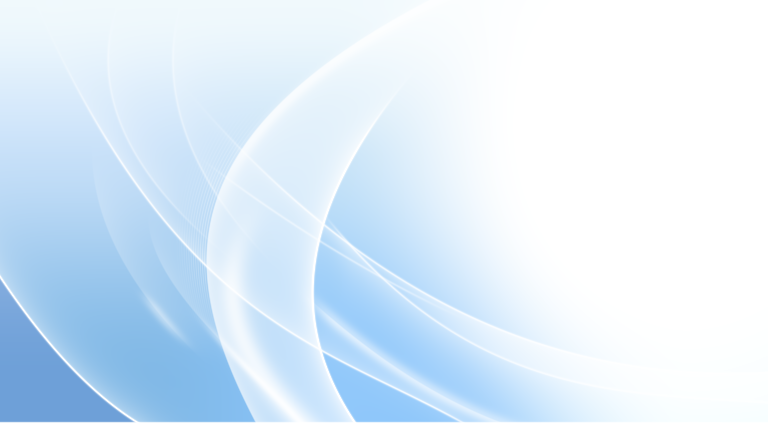
Write a WebGL 1 fragment shader that draws this background.

```glsl
precision highp float;
// Pale blue backdrop with sweeping translucent arcs, fine strands and a white glow.

uniform vec2 u_resolution;

const vec3 TOP_TINT = vec3(0.94, 0.975, 0.99);
const vec3 LEFT_TINT = vec3(0.80, 0.89, 0.98);
const vec3 LEFT_DEEP = vec3(0.50, 0.72, 0.90);
const vec3 MIDDLE_TINT = vec3(0.80, 0.90, 0.97);
const vec3 MIDDLE_DEEP = vec3(0.54, 0.77, 0.98);
const vec3 CORNER_SHADE = vec3(0.86, 0.87, 0.94);
const vec3 COOL_WHITE = vec3(0.93, 0.99, 1.0);
const vec2 GLOW_CENTER = vec2(1.58, 0.69);
const float GLOW_INNER = 0.36;
const float GLOW_OUTER = 0.86;
const float BOTTOM_MARGIN = 0.023;
const float LINE_WIDTH = 0.0028;
const float STRAND_GAP = 0.0065;
const int STRANDS = 14;

float pixel;

// Approximate signed distance above a cubic through origin o.
// k holds the slope, the bend and the cubic term.
float curve(vec2 p, vec2 o, vec3 k) {
  float d = p.x - o.x;
  float height = o.y + d * (k.x + d * (k.y + d * k.z));
  float slope = k.x + d * (2.0 * k.y + 3.0 * d * k.z);
  return (p.y - height) / sqrt(1.0 + slope * slope);
}

// Smooth one-sided mask.
float side(float s) {
  return smoothstep(-pixel, pixel, s);
}

// Light that starts at an edge and fades on its positive side.
float veil(float s, float width) {
  return side(s) * exp(-max(s, 0.0) / width);
}

// Soft line centred on a curve.
float line(float s, float width) {
  float w = max(width, 0.7 * pixel);
  return width / w * exp(-s * s / (w * w));
}

// Fades in over a to b and out over c to d.
float span(float x, float a, float b, float c, float d) {
  return smoothstep(a, b, x) * (1.0 - smoothstep(c, d, x));
}

void lighten(inout vec3 color, float amount) {
  color = mix(color, vec3(1.0), clamp(amount, 0.0, 1.0));
}

vec3 backdrop(vec2 p) {
  float middle = smoothstep(0.3, 0.8, p.x);
  vec3 tint = mix(LEFT_TINT, MIDDLE_TINT, middle);
  vec3 deep = mix(LEFT_DEEP, MIDDLE_DEEP, middle);
  vec3 color = mix(deep, tint, smoothstep(0.1, 0.75, p.y));
  color = mix(color, TOP_TINT, smoothstep(0.62, 1.0, p.y));
  color = mix(color, COOL_WHITE, smoothstep(1.05, 1.6, p.x));
  float reach = length((p - GLOW_CENTER) * vec2(1.0, 0.9));
  lighten(color, 1.0 - smoothstep(GLOW_INNER, GLOW_OUTER, reach));
  return color;
}

void main() {
  vec2 p = gl_FragCoord.xy / u_resolution.y;
  p.x += 0.5 * (16.0 / 9.0 - u_resolution.x / u_resolution.y);
  pixel = 1.0 / u_resolution.y;
  vec2 q = p.yx;
  vec3 color = backdrop(p);

  // Dark lower-left corner with a bright rim
  float corner = curve(p, vec2(0.0, 0.359), vec3(-1.5, 1.38, 0.0));
  float cornerReach = 1.0 - smoothstep(0.3, 0.5, p.x);
  color *= mix(vec3(1.0), CORNER_SHADE, side(-corner) * cornerReach);
  lighten(color, cornerReach * (0.4 * veil(corner, 0.035) + 0.85 * line(corner, LINE_WIDTH)));

  // Faint upright arcs on the left
  float arcA = curve(q, vec2(0.861, 0.25), vec3(0.0, 1.34, 0.0));
  float arcB = curve(q, vec2(0.861, 0.40), vec3(0.0, 1.04, 0.0));
  float arcC = curve(q, vec2(0.653, 0.213), vec3(0.0, 1.08, 0.0));
  float arcD = curve(q, vec2(0.502, 0.343), vec3(0.0, 2.68, 2.4));
  float upper = span(p.y, 0.36, 0.6, 0.85, 1.0);
  lighten(color, upper * (0.22 * veil(arcA, 0.08) + 0.3 * line(arcA, LINE_WIDTH)));
  lighten(color, upper * (0.2 * veil(arcB, 0.07) + 0.3 * line(arcB, LINE_WIDTH)));
  lighten(color, 0.22 * veil(arcC, 0.06) * span(p.y, 0.15, 0.3, 0.5, 0.68));
  lighten(color, 0.25 * veil(arcD, 0.06) * span(p.y, -0.1, 0.1, 0.35, 0.52));
  lighten(color, 0.8 * line(arcD, 0.009) * (1.0 - smoothstep(0.12, 0.3, p.y)));
  lighten(color, 0.4 * line(arcC, 0.012) * span(p.y, 0.18, 0.26, 0.28, 0.34));

  // Crescent body, rims and inner streak
  float outer = curve(q, vec2(0.394, 0.479), vec3(0.0, 1.04, 0.6));
  float inner = curve(q, vec2(0.322, 0.7245), vec3(0.0, 1.015, -0.243));
  float streak = curve(q, vec2(0.34, 0.537), vec3(0.0, 1.6, 0.0));
  float innerReach = 1.0 - smoothstep(0.62, 0.86, p.y);
  float body = side(outer) * mix(1.0 - smoothstep(-0.1, 0.12, inner), side(-inner), innerReach);
  lighten(color, body * (0.27 + 0.15 * innerReach));
  lighten(color, 0.5 * veil(outer, 0.03) + 0.35 * line(outer - 0.01, 0.014) * smoothstep(0.5, 0.7, p.y));
  lighten(color, innerReach * (0.75 * veil(-inner, 0.03) + 0.8 * line(inner, LINE_WIDTH)));
  lighten(color, 0.75 * line(streak, 0.03) * (1.0 - smoothstep(0.3, 0.58, p.y)));

  // Fine strands fanning out beside the crescent
  float strands = 0.0;
  for (int i = 0; i < STRANDS; i++) {
    float n = float(i);
    strands += line(outer + n * STRAND_GAP * (0.4 + p.y), 0.0014) * (1.0 - n / float(STRANDS));
  }
  lighten(color, 0.35 * strands * span(p.y, 0.22, 0.4, 0.55, 0.78));

  // Long diagonal sweep and the blurred band beside it
  float sweep = curve(p, vec2(0.4745, 0.3866), vec3(-0.975, 1.119, -0.858));
  float band = curve(p, vec2(0.926, 0.1435), vec3(-0.66, 0.6, 0.0));
  float sweepReach = span(p.x, 0.06, 0.3, 1.0, 1.25);
  lighten(color, sweepReach * (0.4 * veil(sweep, 0.035) + 0.65 * line(sweep, LINE_WIDTH)));
  lighten(color, span(p.x, 0.68, 0.78, 1.15, 1.4) * (0.45 * line(band, 0.016) + 0.25 * veil(-band, 0.05)));

  // Ribbon running to the right edge
  float ribbonTop = curve(p, vec2(0.963, 0.3333), vec3(-0.583, 0.488, -0.082));
  float ribbonLow = curve(p, vec2(1.0417, 0.236), vec3(-0.628, 0.873, -0.448));
  float ribbonReach = smoothstep(0.8, 1.2, p.x);
  float lowReach = smoothstep(0.74, 0.82, p.x);
  lighten(color, 0.5 * ribbonReach * side(-ribbonTop) * side(ribbonLow));
  lighten(color, smoothstep(0.4, 0.75, p.x) * (0.6 * line(ribbonTop, LINE_WIDTH) + 0.35 * veil(-ribbonTop, 0.018)));
  lighten(color, lowReach * (0.55 * line(ribbonLow, LINE_WIDTH) + 0.35 * veil(-ribbonLow, 0.05)));
  float thread = curve(p, vec2(0.7477, 0.4375), vec3(-0.62, 0.25, 0.0));
  lighten(color, 0.45 * line(thread, LINE_WIDTH) * span(p.x, 0.45, 0.6, 0.9, 1.1));

  // Plain white margin along the bottom
  lighten(color, 1.0 - side(p.y - BOTTOM_MARGIN));
  gl_FragColor = vec4(color, 1.0);
}
```
